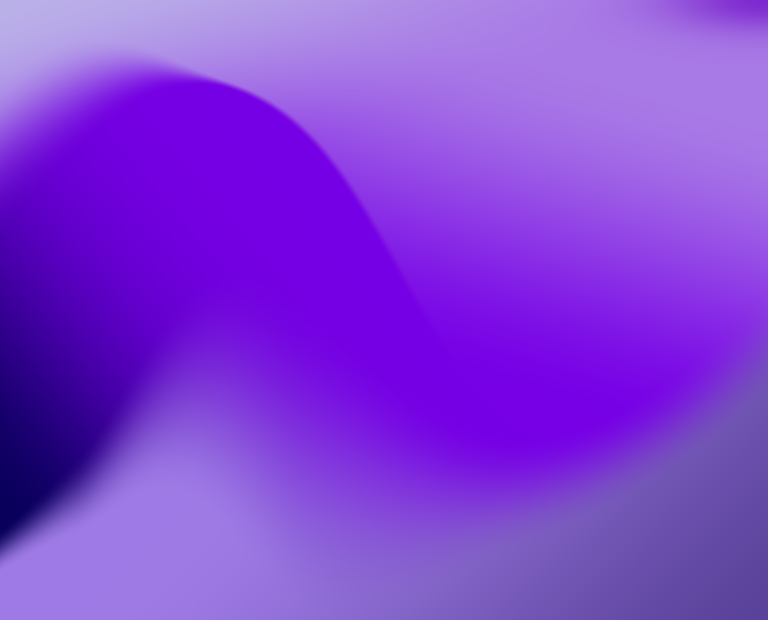
A Shadertoy shader for this background:

```glsl
// Draws a smooth violet wave folding between lavender and slate gradients.

// Height of the crest line that falls from upper left to lower right
float crestHeight(float x) {
    float droop = max(0.22 - x, 0.0);
    return 0.565 - 0.33 * tanh(6.7 * (x - 0.52)) - 3.3 * droop * droop;
}

// Height of the lower rim: a rising ramp that joins a shallow bowl
float rimHeight(float x) {
    float bowl = 0.195 + 1.6 * (x - 0.6) * (x - 0.6);
    return mix(0.11 + 0.9 * x, bowl, smoothstep(0.1, 0.4, x));
}

float bump(float x) {
    return exp(-x * x);
}

// Sheet behind the crest, fading from violet up to pale lavender
vec3 upperSheet(vec2 p, vec3 violet) {
    float lift = smoothstep(0.33, 0.9, p.y + 0.35 * (p.x - 0.75));
    vec3 color = mix(violet, vec3(0.66, 0.48, 0.90), lift);
    float pale = 1.0 - smoothstep(0.0, 0.9, p.x + 2.0 * (1.0 - p.y));
    color = mix(color, vec3(0.73, 0.69, 0.91), pale);
    float corner = bump(length((1.0 - p) / vec2(0.13, 0.05)));
    return mix(color, vec3(0.49, 0.16, 0.81), corner);
}

// Wave body, sinking into navy at the lower left
vec3 waveBody(vec2 p, vec3 violet) {
    float shade = bump(max(1.1 * p.x + 0.75 * (p.y - 0.15), 0.0) / 0.36);
    return mix(violet, vec3(0.03, 0.0, 0.35), shade);
}

// Front sheet, from lavender at the left to slate at the right
vec3 lowerSheet(vec2 p) {
    float slate = smoothstep(0.1, 1.1, p.x - 0.8 * p.y);
    return mix(vec3(0.62, 0.48, 0.90), vec3(0.34, 0.25, 0.59), slate);
}

void mainImage(out vec4 fragColor, in vec2 fragCoord) {
    vec2 p = fragCoord / iResolution.xy;
    vec3 violet = vec3(0.465, 0.0, 0.90);

    // Crest edge: crisp on the slope, blurred toward the left
    float bend = tanh(6.7 * (p.x - 0.52));
    float slope = 2.21 * (1.0 - bend * bend);
    float crest = (p.y - crestHeight(p.x)) / sqrt(1.0 + slope * slope);
    float crestBlur = 0.006 + 0.12 * (1.0 - smoothstep(0.0, 0.3, p.x));
    vec3 color = mix(waveBody(p, violet), upperSheet(p, violet),
                     smoothstep(-crestBlur, crestBlur, crest));

    // Lower rim: widest blur below the middle of the wave
    float rimBlur = 0.03 + 0.2 * bump((p.x - 0.38) / 0.2) + 0.06 * p.x;
    float below = smoothstep(-rimBlur, rimBlur, rimHeight(p.x) - p.y);
    color = mix(color, lowerSheet(p), below);

    fragColor = vec4(color, 1.0);
}
```
